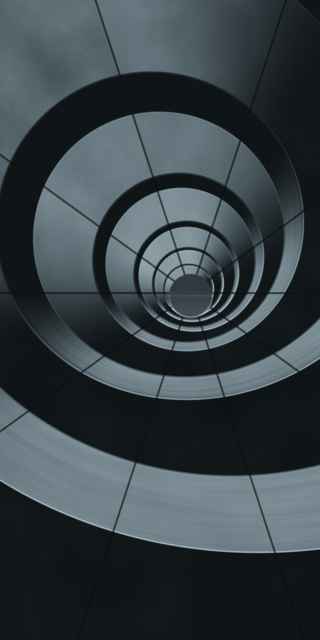
Give the GLSL for this background, as a Shadertoy shader.

```glsl
// A spiral ramp seen down its shaft: steel walls and a pale rim wind into a dark eye.
// Every turn is an offset circle whose radius and centre vary smoothly along the spiral.
// Turns are painted from the outside in, with light set by the angle around the eye.

const float TAU = 6.2831853;
const vec2  EYE = vec2(0.596, 0.542);       // vanishing point, canvas fraction
const float EYE_RADIUS = 0.068;
const int   OUTER_TURN = 2;
const int   INNER_TURN = -4;
const float PANELS = 10.0;                  // panel joints in each turn
const float LIT_ANGLE = 0.58;               // brightest wall direction, in turns
const float GRAIN = 0.10;
const vec3  SHADOW = vec3(0.040, 0.058, 0.067);
const vec3  STEEL  = vec3(0.380, 0.445, 0.475);
const vec3  SHEEN  = vec3(0.680, 0.750, 0.780);

vec2 hashGradient(vec2 cell) {
    vec2 h = vec2(dot(cell, vec2(127.1, 311.7)), dot(cell, vec2(269.5, 183.3)));
    return 2.0 * fract(sin(h) * 43758.55) - 1.0;
}

float gradientNoise(vec2 p) {
    vec2 i = floor(p), f = fract(p);
    vec2 u = f * f * (3.0 - 2.0 * f);
    vec2 e = vec2(0.0, 1.0);
    float a = dot(hashGradient(i), f);
    float b = dot(hashGradient(i + e.yx), f - e.yx);
    float c = dot(hashGradient(i + e.xy), f - e.xy);
    float d = dot(hashGradient(i + e.yy), f - e.yy);
    return mix(mix(a, b, u.x), mix(c, d, u.x), u.y);
}

float fbm(vec2 p) {
    float sum = 0.0, amp = 0.6;
    for (int i = 0; i < 4; i++) {
        sum += amp * gradientNoise(p);
        p = mat2(1.6, 1.2, -1.2, 1.6) * p;
        amp *= 0.5;
    }
    return sum;
}

// Signed distances to the outer (x) and inner (y) rim edge at spiral position s.
vec2 rimEdges(vec2 p, float s) {
    float outer = exp(-1.076 + s * (0.575 + s * (0.07 + 0.007 * s)));
    float inner = outer * (0.85 - 0.055 * s - 0.008 * s * s);
    vec2 shift = vec2(-0.16 * exp(-(s - 0.6) * (s - 0.6)),
                      0.46 + 0.035 * s - 0.015 * s * s);
    return vec2(length(p - shift * outer) - outer,
                length(p - shift * inner) - inner);
}

float line(float d, float width, float px) {
    return 1.0 - smoothstep(width, width + 1.5 * px, abs(d));
}

vec3 steelRamp(float tone) {
    vec3 c = mix(SHADOW, STEEL, clamp(tone * 2.0, 0.0, 1.0));
    return mix(c, SHEEN, clamp(tone * 2.0 - 1.0, 0.0, 1.0));
}

void mainImage(out vec4 fragColor, in vec2 fragCoord) {
    float px = 1.0 / iResolution.x;
    vec2 p = (fragCoord / iResolution.xy - EYE) * vec2(1.0, 2.0);
    float angle = fract(atan(p.x, -p.y) / TAU + 1.0);   // 0 down, 0.25 right
    float radius = length(p);

    // Shared surface detail
    float mottle = fbm(p * 5.0 + 7.0);
    float speck = gradientNoise(p * 150.0);
    float joint = (fract(angle * PANELS) - 0.5) / PANELS * TAU * radius;
    float seam = line(joint, 0.0008, px);
    float tone = 0.025 + 0.03 * mottle;

    // Turns, outermost first
    for (int n = OUTER_TURN; n >= INNER_TURN; n--) {
        float s = float(n) + angle;
        vec2 edge = rimEdges(p, s);
        float across = clamp(edge.y / max(edge.y - edge.x, 0.0001), 0.0, 1.0);
        float insideRim = smoothstep(px, -px, edge.x);
        float insideWall = smoothstep(px, -px, edge.y);
        float outerTurn = smoothstep(0.8, 1.5, s);

        // Rim: shadowed overhead, pale below and to the right
        float rimLight = smoothstep(0.16, 0.30, abs(angle - LIT_ANGLE));
        float streak = gradientNoise(vec2(s * 7.0, across * 9.0))
                     + 0.5 * gradientNoise(vec2(s * 16.0, across * 30.0));
        float rimTone = 0.68 - 0.10 * across + 0.10 * streak + GRAIN * mottle;
        rimTone -= 0.18 * smoothstep(0.75, 0.95, across) * (1.0 - outerTurn);
        rimTone = mix(0.025, rimTone, rimLight);
        rimTone += 0.22 * line(edge.x + 0.002, 0.0007, px) * (0.4 + rimLight);
        tone = mix(tone, rimTone, insideRim);

        // Wall: lit from the upper left, nearly black below
        float offLight = abs(angle - LIT_ANGLE - 0.025 * outerTurn);
        float wallLight = smoothstep(mix(0.27, 0.19, outerTurn), 0.07, offLight);
        float panelId = floor(s * PANELS + 0.5);
        float panelTint = 0.04 * sin(panelId * 4.7);
        float wallTone = clamp(0.61 - 0.10 * s, 0.38, 0.74);
        wallTone += panelTint + 2.2 * GRAIN * mottle + 0.04 * speck;
        wallTone = mix(0.035 + 0.05 * mottle, wallTone, wallLight);
        wallTone += 0.20 * line(edge.y + 0.001, 0.0006, px) * (0.3 + rimLight);
        tone = mix(tone, wallTone, insideWall);
    }
    tone *= 1.0 - 0.65 * seam;

    // Eye of the shaft with a faint horizon and bright lip
    vec2 q = p + vec2(0.0, 0.008);
    float eye = length(q) - EYE_RADIUS;
    float floorTone = 0.21 + 0.10 * smoothstep(0.03, -0.06, q.y);
    floorTone += 0.08 * line(q.y, 0.0005, px) + 0.08 * mottle;
    tone = mix(tone, floorTone, smoothstep(px, -px, eye));
    tone += 0.35 * line(eye, 0.0008, px) * smoothstep(0.03, -0.05, q.y);

    fragColor = vec4(steelRamp(max(tone, 0.0)), 1.0);
}
```
